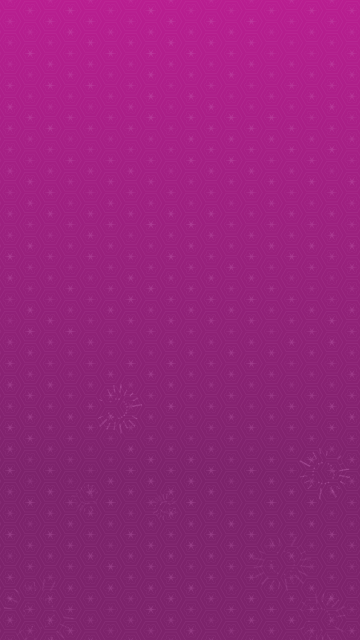
Reproduce this pattern procedurally as a WebGL 1 fragment shader.

```glsl
precision highp float;
// Magenta wallpaper: a vertical gradient under a staggered lattice of faint
// hexagons, each holding a six-petal flower with a star, and a loop of
// worn, dashed bursts over the lower part. Lengths are in canvas widths.

uniform vec2 u_resolution;

#define COLUMNS 17.9
#define ROW_PITCH 0.0594
#define HEX_APOTHEM 0.0262
#define PETAL_RADIUS 0.0195
#define STAR_RADIUS 0.0140
#define LINE_HALF 0.0009
#define BURST_SPOKES 20.0
#define GRADIENT_END 0.74
#define TOP_COLOR vec3(0.725, 0.118, 0.565)
#define LOW_COLOR vec3(0.490, 0.138, 0.420)
#define LINE_COLOR vec3(0.800, 0.460, 0.740)

const float SIXTH = 1.0471976;
const float TAU = 6.2831853;

float hash(vec2 p) {
  return fract(sin(dot(p, vec2(127.1, 311.7))) * 43758.5453);
}

// Coverage of a shape from its signed distance, smoothed over one pixel
float cover(float d) {
  return clamp(0.5 - d * u_resolution.x, 0.0, 1.0);
}

float hexRadius(vec2 p) {
  p = abs(p);
  return max(p.y, 0.866 * p.x + 0.5 * p.y);
}

// Hexagon outline, petal outline and tapered star around one centre
float flower(vec2 p, float wear) {
  float r = length(p);
  float angle = atan(p.y, p.x + 1e-6);
  float fold = mod(angle + 0.5 * SIXTH, SIXTH) - 0.5 * SIXTH;
  float along = r * cos(fold);
  float across = r * abs(sin(fold));

  float hexagon = cover(abs(hexRadius(p) - HEX_APOTHEM) - LINE_HALF);
  float lobe = PETAL_RADIUS * (0.74 + 0.26 * abs(cos(3.0 * angle)));
  float petals = cover(abs(r - lobe) - LINE_HALF);
  float taper = 0.0019 * (1.0 - along / STAR_RADIUS);
  float star = cover(max(across - taper, along - STAR_RADIUS));
  float glow = exp(-r * r / (0.25 * STAR_RADIUS * STAR_RADIUS));
  return 0.13 * hexagon + 0.10 * petals + wear * (0.22 * star + 0.07 * glow);
}

// Two interleaved lattices; the nearer centre owns the point
float lattice(vec2 p) {
  vec2 cell = vec2(2.0 / COLUMNS, ROW_PITCH);
  p.x -= 0.5 / COLUMNS;
  vec2 idA = floor(p / cell + 0.5);
  vec2 idB = floor(p / cell) + 0.5;
  vec2 a = p - idA * cell;
  vec2 b = p - idB * cell;
  bool nearA = hexRadius(a) < hexRadius(b);
  vec2 id = nearA ? idA : idB;
  return flower(nearA ? a : b, mix(0.6, 1.1, hash(id)));
}

// Ring of broken radial dashes with a smaller ring of dots inside
float burst(vec2 p, float radius, float seed) {
  float r = length(p);
  float turn = atan(p.y, p.x + 1e-6) / TAU * BURST_SPOKES;
  float spoke = mod(floor(turn), BURST_SPOKES);
  float across = abs(fract(turn) - 0.5) * TAU / BURST_SPOKES * r;
  float chance = hash(vec2(spoke, seed));
  float reach = hash(vec2(spoke, seed + 9.0));

  float inner = radius * mix(0.52, 0.75, chance);
  float outer = radius * mix(0.80, 1.05, reach);
  float width = 0.0010 + 0.018 * radius * reach;
  float dash = cover(max(across - width, max(inner - r, r - outer)));
  float dots = cover(length(vec2(across, r - 0.40 * radius)) - 0.0022);
  float worn = mix(0.4, 1.0, hash(floor(p * 260.0) + seed));
  return (dash * step(0.15, chance) + dots * step(0.4, reach)) * worn;
}

// Bursts wander from side to side as they step down the canvas
float bursts(vec2 p, float height) {
  float sum = 0.0;
  for (int k = 0; k < 7; k++) {
    float i = float(k);
    float x = 0.5 + 0.4 * sin(-0.45 + 2.03 * i + 0.06 * i * i);
    float y = 0.66 + 0.054 * i + 0.03 * sin(1.8 * i - 0.8);
    float radius = 0.045 + 0.006 * i + 0.03 * cos(1.46 * i - 0.73);
    float strength = i < 1.5 ? 0.38 : 0.19;
    sum += strength * burst(p - vec2(x, y * height), radius, i + 3.0);
  }
  return sum;
}

void main() {
  float height = u_resolution.y / u_resolution.x;
  vec2 p = gl_FragCoord.xy / u_resolution.x;
  p.y = height - p.y; // measured down from the top edge

  float shade = clamp(p.y / height / GRADIENT_END, 0.0, 1.0);
  vec3 color = mix(TOP_COLOR, LOW_COLOR, shade);
  float marks = lattice(p) + bursts(p, height);
  color = mix(color, LINE_COLOR, clamp(marks, 0.0, 0.6));
  gl_FragColor = vec4(color, 1.0);
}
```
